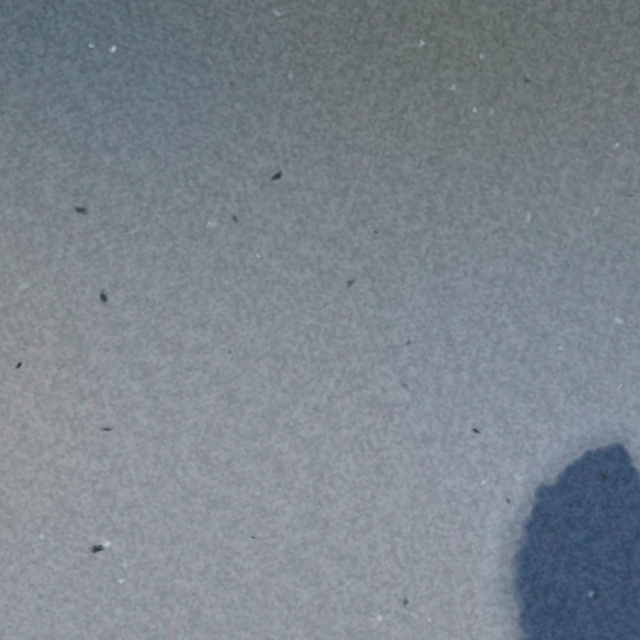
Reproduce this texture procedurally as a Shadertoy shader.

```glsl
// A dusty, grainy blue-grey surface with a soft navy stain in the lower right corner.
// Smooth colour gradients carry two octaves of value-noise grain, then scattered
// specks and faint scratches are placed one per cell of a jittered grid.

const vec3 LOW_GREY   = vec3(0.566, 0.588, 0.618);
const vec3 MID_GREY   = vec3(0.500, 0.533, 0.565);
const vec3 HIGH_GREY  = vec3(0.400, 0.435, 0.450);
const vec3 STAIN_BLUE = vec3(0.245, 0.325, 0.430);
const vec3 DARK_DUST  = vec3(0.150, 0.190, 0.220);
const vec3 PALE_DUST  = vec3(0.800, 0.880, 0.910);

// Offsets added to the gradient around local patches
const vec3 TEAL_SHIFT  = vec3(-0.045, -0.020, -0.008);
const vec3 OLIVE_SHIFT = vec3(-0.010, -0.010, -0.032);
const vec3 WARM_SHIFT  = vec3(0.008, -0.004, -0.028);
const vec3 BLUE_SHIFT  = vec3(-0.012, 0.002, 0.022);

const vec2 STAIN_CENTER = vec2(0.985, 0.09);
const vec2 STAIN_RADIUS = vec2(0.19, 0.22);
const vec2 STAIN_NOTCH  = vec2(0.972, 0.308);

const float GRAIN_SCALE  = 205.0;
const float GRAIN_AMOUNT = 0.074;
const float TINT_AMOUNT  = 0.028;

float hash(vec2 p) {
    return fract(sin(dot(p, vec2(127.1, 311.7))) * 43758.5453);
}

float noise(vec2 p) {
    vec2 i = floor(p);
    vec2 f = fract(p);
    f = f * f * (3.0 - 2.0 * f);
    return mix(mix(hash(i), hash(i + vec2(1, 0)), f.x),
               mix(hash(i + vec2(0, 1)), hash(i + vec2(1, 1)), f.x), f.y);
}

mat2 rotation(float a) {
    return mat2(cos(a), sin(a), -sin(a), cos(a));
}

// Soft round falloff around a point
float patchAt(vec2 uv, vec2 center, vec2 size) {
    vec2 d = (uv - center) / size;
    return exp(-dot(d, d));
}

// One randomly turned, ragged ellipse in a share of the cells
float specks(vec2 uv, float cells, float share, float radius, float stretch, float seed) {
    vec2 cell = floor(uv * cells);
    vec2 key = cell + seed;
    vec2 center = (cell + 0.25 + 0.5 * vec2(hash(key + 3.1), hash(key + 7.7))) / cells;
    vec2 d = uv - center;
    d += 0.004 * (vec2(noise(uv * 190.0), noise(uv * 190.0 + 40.0)) - 0.5);
    d = rotation(6.283 * hash(key + 11.3)) * d;
    float size = radius * mix(0.5, 1.0, hash(key + 17.9));
    d.x /= mix(1.0, stretch, hash(key + 23.5));
    float strength = mix(0.3, 1.0, hash(key + 29.2));
    float present = step(hash(key), share);
    return present * strength * (1.0 - smoothstep(0.0, size * 1.4, length(d)));
}

// Signed distance, roughly, to the stain: an ellipse with one corner cut off
float stainDistance(vec2 uv) {
    float ellipse = (length((uv - STAIN_CENTER) / STAIN_RADIUS) - 1.0) * 0.2;
    float cut = dot(uv - STAIN_NOTCH, vec2(0.8, 0.6));
    float ragged = 0.012 * (noise(uv * 38.0) - 0.5) + 0.008 * (noise(uv * 110.0) - 0.5);
    return max(ellipse, cut) + ragged;
}

vec3 background(vec2 uv) {
    float cloud = noise(uv * 4.0 + 5.0) + 0.5 * noise(uv * 9.0) - 0.75;
    float height = uv.y + 0.22 * (uv.x - 0.5) * (1.0 - uv.y) + 0.035 * cloud;
    vec3 color = mix(LOW_GREY, MID_GREY, smoothstep(0.22, 0.66, height));
    color = mix(color, HIGH_GREY, smoothstep(0.5, 1.05, height));
    color += TEAL_SHIFT * patchAt(uv, vec2(0.0, 1.0), vec2(0.28, 0.15));
    color += OLIVE_SHIFT * patchAt(uv, vec2(0.72, 0.92), vec2(0.26, 0.18));
    color += WARM_SHIFT * patchAt(uv, vec2(0.0, 0.42), vec2(0.14, 0.25));
    color += BLUE_SHIFT * patchAt(uv, vec2(0.22, 0.86), vec2(0.2, 0.14));
    color += BLUE_SHIFT * patchAt(uv, vec2(0.92, 0.35), vec2(0.32, 0.28));
    return color;
}

void mainImage(out vec4 fragColor, in vec2 fragCoord) {
    vec2 uv = fragCoord / iResolution.xy;
    vec3 color = background(uv);

    // Stain with a faint pale rim, a wide penumbra on its lower left and a darker core
    float d = stainDistance(uv);
    float blur = mix(0.012, 0.028, smoothstep(0.26, 0.12, uv.y));
    float penumbra = 1.0 - smoothstep(-0.01, 0.04, d);
    float core = 1.0 - smoothstep(-blur, 0.4 * blur, d);
    color += vec3(0.008, 0.014, 0.016) * exp(-pow((d - 0.03) / 0.022, 2.0));
    color = mix(color, STAIN_BLUE, max(0.3 * penumbra, core));

    // Film-like grain: brightness first, then a weaker colour tint
    vec2 fine = rotation(0.35) * uv * GRAIN_SCALE;
    vec2 coarse = rotation(1.0) * uv * GRAIN_SCALE * 0.62;
    float grain = noise(fine) - 0.5 + 0.7 * (noise(coarse + 31.0) - 0.5);
    float tint = noise(coarse * 0.8 + 77.0) - 0.5;
    color += GRAIN_AMOUNT * grain;
    color += TINT_AMOUNT * tint * vec3(1.0, -0.4, 0.3);

    // Dust and scratches
    float pale = specks(uv, 9.0, 0.14, 0.0075, 1.5, 13.0);
    pale = max(pale, 0.5 * specks(uv, 19.0, 0.08, 0.0055, 2.0, 51.0));
    pale = max(pale, 0.14 * specks(uv, 7.0, 0.3, 0.0035, 8.0, 83.0));
    float dark = specks(uv, 10.0, 0.12, 0.0062, 2.4, 137.0);
    dark = max(dark, 0.6 * specks(uv, 21.0, 0.035, 0.0048, 2.6, 171.0));
    color = mix(color, PALE_DUST, pale);
    color = mix(color, DARK_DUST, dark);

    fragColor = vec4(clamp(color, 0.0, 1.0), 1.0);
}
```
